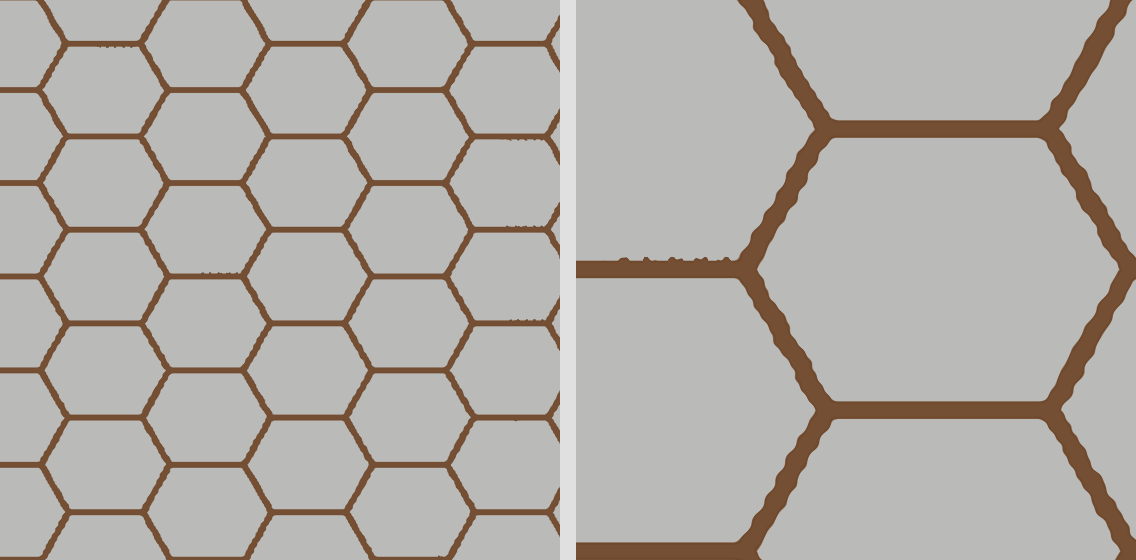
Left: the whole. Right: its middle third, enlarged.
Write a WebGL 2 fragment shader that draws this pattern.

```glsl
#version 300 es
precision highp float;

uniform vec2 u_resolution;
out vec4 fragColor;

// Colours
const vec3 FACE = vec3(0.73, 0.73, 0.72);
const vec3 LINE = vec3(0.455, 0.31, 0.20);
const vec3 LINE_RIM = vec3(0.43, 0.27, 0.16);

// Layout, as fractions of the canvas, measured from the upper left
const vec2 ORIGIN = vec2(0.1845, 0.0781);
const float COLUMN = 0.1813;       // distance between neighbouring columns
const float ROW = 0.1674;          // height of one cell
const float FLAT_REACH = 0.0668;   // half length of a horizontal side
const float ROW_PITCH = 0.1652;    // row spacing at the top
const float ROW_GROWTH = 0.0025;   // rows widen slowly downwards
const float LEAN = 0.0055;         // sideways drift towards the bottom

// Lines
const float FLAT_HALF = 0.0052;
const float SLANT_HALF = 0.0057;
const float CORNER_ROUND = 0.0035;
const float RIM_WIDTH = 0.0013;
const float RAGGED = 0.0009;
const float NICK_DEPTH = 0.0022;
const float NICK_CHANCE = 0.6;

float hash(vec2 p) {
    return fract(sin(dot(p, vec2(127.1, 311.7))) * 4375.85);
}

float smoothMin(float a, float b, float k) {
    float h = max(k - abs(a - b), 0.0) / k;
    return min(a, b) - 0.25 * h * h * k;
}

// Layered sines that roughen the slanted sides
float raggedness(vec2 p) {
    float bend = 2.0 * sin(p.x * 47.0) + 1.5 * sin(p.y * 31.0 + p.x * 19.0);
    return 0.7 * sin(p.y * 170.0 + p.x * 90.0 + bend)
         + 0.7 * sin(p.y * 395.0 - p.x * 210.0 + 2.0 * bend)
         + 0.4 * sin(p.y * 710.0 + p.x * 330.0 - bend);
}

// Offset from the nearest centre of one of the two interleaved lattices
vec2 cellOffset(vec2 p, vec2 centre) {
    vec2 period = vec2(2.0 * COLUMN, ROW);
    return p - centre - period * round((p - centre) / period);
}

// Distances to the horizontal (x) and slanted (y) sides, positive inside
vec2 sideDistances(vec2 q) {
    float tip = COLUMN - FLAT_REACH;
    vec2 normal = normalize(vec2(0.5 * ROW, tip - FLAT_REACH));
    q = abs(q);
    return vec2(0.5 * ROW - q.y, dot(normal, vec2(tip, 0.0) - q));
}

// Small burrs on one side of some horizontal lines, more often to the right
float burrs(vec2 p, vec2 q) {
    vec2 id = vec2(round(p.x / COLUMN), round(2.0 * p.y / ROW));
    float worn = step(hash(id), NICK_CHANCE * p.x * p.x);
    float side = step(0.0, q.y * (hash(id + 7.3) - 0.5));
    float along = q.x * (hash(id + 3.1) < 0.5 ? -1.0 : 1.0);
    float stretch = smoothstep(-0.02, 0.0, along);
    float phase = 6.28 * hash(id + 1.7);
    float wave = sin(q.x * 420.0 + phase) + 0.6 * sin(q.x * 910.0);
    return worn * side * stretch * NICK_DEPTH * clamp(wave, 0.0, 1.0);
}

void main() {
    vec2 uv = gl_FragCoord.xy / u_resolution;
    vec2 p = vec2(uv.x, 1.0 - uv.y);
    float pixel = 1.0 / min(u_resolution.x, u_resolution.y);

    // Uneven grid
    float row = (p.y - ORIGIN.y) / ROW_PITCH;
    row -= ROW_GROWTH * row * row;
    vec2 grid = vec2(p.x - ORIGIN.x - LEAN * p.y * p.y, row * ROW);
    grid.x += RAGGED * raggedness(p);

    // Pick the hexagon that holds this point
    vec2 q = cellOffset(grid, vec2(0.0, 0.5 * ROW));
    vec2 other = cellOffset(grid, vec2(COLUMN, 0.0));
    vec2 sides = sideDistances(q);
    vec2 otherSides = sideDistances(other);
    if (min(otherSides.x, otherSides.y) > min(sides.x, sides.y)) {
        q = other;
        sides = otherSides;
    }

    // Line shape with softened corners
    float flatSide = sides.x - FLAT_HALF - burrs(grid, q);
    float slantSide = sides.y - SLANT_HALF;
    float d = smoothMin(flatSide, slantSide, CORNER_ROUND);

    // Darker rim inside the line, then the pale face
    float rim = smoothstep(-RIM_WIDTH - pixel, -RIM_WIDTH + pixel, d);
    vec3 line = mix(LINE, LINE_RIM, 0.6 * rim);
    float face = smoothstep(-0.7 * pixel, 0.7 * pixel, d);
    fragColor = vec4(mix(line, FACE, face), 1.0);
}
```
